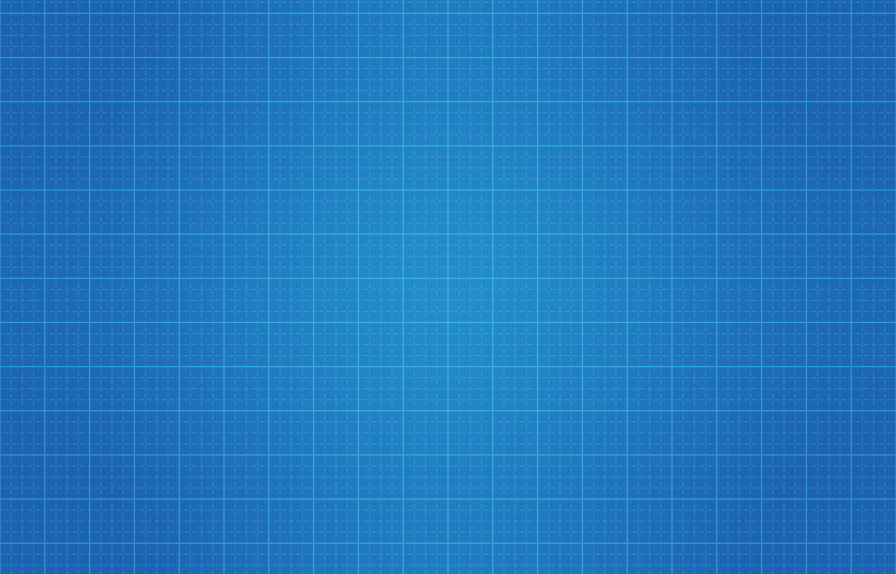
A Shadertoy shader for this pattern:

```glsl
// Blueprint paper: a solid grid of major cells, each split by dashed minor lines,
// over a blue glow that is brightest in the middle. Lines use exact box coverage;
// the glow is built from periodic sines so that the sheet tiles on all sides.

const float PI = 3.14159265;
const vec2 CELLS = vec2(20.0, 13.0);       // major cells across and down
const vec2 GRID_PHASE = vec2(0.0, 0.303);  // grid shift, in cells
const float SUBDIVISIONS = 4.0;            // minor cells per major cell
const float DASHES = 6.0;                  // dashes per major cell
const float DASH_FILL = 0.66;              // drawn part of each dash period
const float MAJOR_WIDTH = 0.027;           // line widths, in major cells
const float MINOR_WIDTH = 0.023;

const vec3 GLOW_BLUE = vec3(0.140, 0.555, 0.788);
const vec3 DEEP_BLUE = vec3(0.112, 0.388, 0.697);
const vec3 LINE_CYAN = vec3(0.215, 0.745, 0.905);

// Share of a pixel covered by bands of the given width centred on whole numbers.
vec2 bandCoverage(vec2 x, float width, vec2 pixel) {
    vec2 d = abs(fract(x + 0.5) - 0.5);
    vec2 upper = min(d + 0.5 * pixel, vec2(0.5 * width));
    vec2 lower = max(d - 0.5 * pixel, vec2(-0.5 * width));
    return clamp((upper - lower) / pixel, 0.0, 1.0);
}

// Joins the coverage of vertical and horizontal lines.
float unite(vec2 lines) {
    return 1.0 - (1.0 - lines.x) * (1.0 - lines.y);
}

float solidGrid(vec2 cell, float width, vec2 pixel) {
    return unite(bandCoverage(cell, width, pixel));
}

// Lines at each subdivision, interrupted along their length.
float dashedGrid(vec2 cell, float width, vec2 pixel) {
    vec2 lines = bandCoverage(cell * SUBDIVISIONS, width * SUBDIVISIONS, pixel * SUBDIVISIONS);
    vec2 dashes = bandCoverage(cell * DASHES, DASH_FILL, pixel * DASHES);
    return unite(lines * dashes.yx);
}

// 0 in the middle, 1 towards the corners, level across the tile borders.
float glowFalloff(vec2 uv) {
    vec2 offset = sin(PI * (uv - 0.5)) * vec2(1.0, 0.65);
    return min(pow(length(offset), 1.6) / 1.15, 1.0);
}

void mainImage(out vec4 fragColor, in vec2 fragCoord) {
    vec2 uv = fragCoord / iResolution.xy;
    vec2 cell = uv * CELLS + GRID_PHASE;
    vec2 pixel = CELLS / iResolution.xy;

    // Paper
    float falloff = glowFalloff(uv);
    vec3 color = mix(GLOW_BLUE, DEEP_BLUE, falloff);

    // Lines, fainter away from the glow
    float minorInk = dashedGrid(cell, MINOR_WIDTH, pixel) * mix(0.45, 0.32, falloff);
    float majorInk = solidGrid(cell, MAJOR_WIDTH, pixel) * mix(0.85, 0.58, falloff);
    color = mix(color, LINE_CYAN, max(minorInk, majorInk));

    fragColor = vec4(color, 1.0);
}
```
